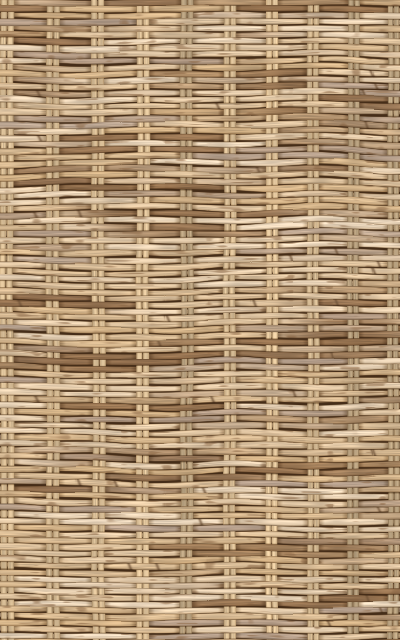
Write a WebGL 1 fragment shader that draws this texture.

```glsl
precision highp float;
uniform vec2 u_resolution;

const float PI = 3.14159265;
const float ROWS = 100.0;         // strands from bottom to top
const float FIRST_STAKE = 0.0167; // x of the leftmost stake pair
const float STAKE_STEP = 0.1167;  // stake spacing at the left edge
const float STAKE_SQUEEZE = 0.00104; // how spacing tightens to the right
const float ROD_OFFSET = 0.076;   // in stake spacings
const float ROD_RADIUS = 0.070;
const float STRAND_RADIUS = 0.465; // in row heights
const float STRAND_BULGE = 0.045;
const float WOBBLE = 0.36;
const float KNOT_CHANCE = 0.035;

const vec3 GAP = vec3(0.27, 0.175, 0.095);
const vec3 PALE = vec3(0.90, 0.82, 0.715);
const vec3 TAN = vec3(0.80, 0.67, 0.50);
const vec3 BROWN = vec3(0.53, 0.39, 0.26);
const vec3 GREY = vec3(0.65, 0.56, 0.49);
const vec3 ROD = vec3(0.86, 0.75, 0.59);
const vec3 WARMTH = vec3(0.82, 1.0, 1.28); // shadows lose blue first

float hash(vec2 p) {
  return fract(sin(dot(p, vec2(127.1, 311.7))) * 43758.55);
}

float noise(vec2 p) {
  vec2 c = floor(p), f = fract(p);
  f = f * f * (3.0 - 2.0 * f);
  return mix(mix(hash(c), hash(c + vec2(1.0, 0.0)), f.x),
             mix(hash(c + vec2(0.0, 1.0)), hash(c + 1.0), f.x), f.y);
}

// Antialiased coverage of a band
float cover(float dist, float radius, float pixel) {
  return clamp((radius - dist) / pixel + 0.5, 0.0, 1.0);
}

vec3 lit(vec3 color, float light) {
  return color * pow(vec3(light), WARMTH);
}

// Column coordinate: whole numbers lie on the stake pairs
float columnAt(float x) {
  float root = STAKE_STEP * STAKE_STEP - 4.0 * STAKE_SQUEEZE * (x - FIRST_STAKE);
  return (STAKE_STEP - sqrt(root)) / (2.0 * STAKE_SQUEEZE);
}

vec3 strandColor(float col, float row, float across) {
  // Cane lengths join where they are hidden behind a stake
  float start = 2.0 * floor(5.0 * hash(vec2(row, 3.0)));
  vec2 id = vec2(floor((col + row + 1.0 + start) / 4.0), row);
  float band = noise(vec2(col * 0.25, row * 0.23));
  vec3 color = mix(PALE, TAN, hash(id));
  color = mix(color, GREY, 0.8 * smoothstep(0.72, 0.95, hash(id + 17.0)));
  float aged = hash(id + 41.0) + 0.7 * (band - 0.5);
  color = mix(color, BROWN, 0.85 * smoothstep(0.66, 1.05, aged));

  // Fibres, blotches and stains drawn out along the cane
  float fibre = noise(vec2(col * 2.5, row * 13.0 + across * 3.5));
  float blotch = noise(vec2(col * 1.7 + 9.0, row * 5.3));
  float stain = noise(vec2(col * 3.1 + 50.0, row * 9.1 + across * 1.2));
  color *= 0.84 + 0.20 * fibre + 0.12 * blotch;
  color = mix(color, BROWN, 0.55 * smoothstep(0.72, 0.95, stain));

  // Occasional knots, slanted and fading
  vec2 cell = vec2(floor(col), row);
  float place = 0.25 + 0.5 * hash(cell + 71.0);
  float away = (fract(col) - place + 0.03 * across) / 0.04;
  float knot = step(1.0 - KNOT_CHANCE, hash(cell + 5.0)) * exp(-away * away);
  return mix(color, BROWN * 0.8, 0.65 * knot);
}

vec3 addStakes(vec3 color, float col, float y, float pixel) {
  float stake = floor(col + 0.5);
  float side = col - stake;
  float dist = abs(abs(side) - ROD_OFFSET);
  float n = min(dist / ROD_RADIUS, 1.0);
  float rod = stake * 2.0 + step(0.0, side);
  float tone = 0.82 + 0.22 * hash(vec2(stake, 8.0));
  tone *= 0.90 + 0.20 * noise(vec2(rod * 7.0 + side * 40.0, y * 0.3));
  // Shade cast by the strands crossing in front
  float shade = smoothstep(-0.45, 0.5, cos(PI * (stake + y)));
  float light = (1.04 - 0.36 * n * n * n) * (1.0 - 0.38 * shade);
  return mix(color, lit(ROD * tone, light), cover(dist, ROD_RADIUS, pixel));
}

vec3 addStrand(vec3 color, float col, float row, float y, float pixel, float layer) {
  float over = cos(PI * (col + row)); // 1 in front of a stake, -1 behind
  float center = row + WOBBLE * (noise(vec2(col * 0.8, row * 7.3)) - 0.5);
  float radius = STRAND_RADIUS + STRAND_BULGE * over;
  radius += 0.16 * (noise(vec2(col * 0.6 + 30.0, row * 3.7)) - 0.5);
  float across = (y - center) / radius;
  float n = min(abs(across), 1.0);
  float light = 1.03 - 0.46 * n * n * n * n + 0.08 * clamp(across, -1.0, 1.0);
  light *= 1.0 - 0.30 * smoothstep(0.6, 0.98, -over);
  float front = step(0.0, over);
  float visible = layer < 0.5 ? 1.0 - front : front;
  float alpha = visible * cover(abs(y - center), radius, pixel);
  return mix(color, lit(strandColor(col, row, across), light), alpha);
}

void main() {
  vec2 uv = gl_FragCoord.xy / u_resolution;
  float col = columnAt(uv.x);
  col += 0.05 * (noise(vec2(floor(col + 0.5) * 5.0, uv.y * 9.0)) - 0.5);
  float y = uv.y * ROWS - 0.5 + 0.7 * (noise(uv * vec2(5.0, 7.0)) - 0.5);
  float nearest = floor(y + 0.5);
  float rowPixel = ROWS / u_resolution.y;
  float colPixel = 1.0 / (STAKE_STEP * u_resolution.x);

  // Strands behind, then the stakes, then strands in front
  vec3 color = GAP;
  for (int layer = 0; layer < 2; layer++) {
    if (layer == 1) color = addStakes(color, col, y, colPixel);
    for (int k = -1; k <= 1; k++) {
      color = addStrand(color, col, nearest + float(k), y, rowPixel, float(layer));
    }
  }
  gl_FragColor = vec4(clamp(color, 0.0, 1.0), 1.0);
}
```
